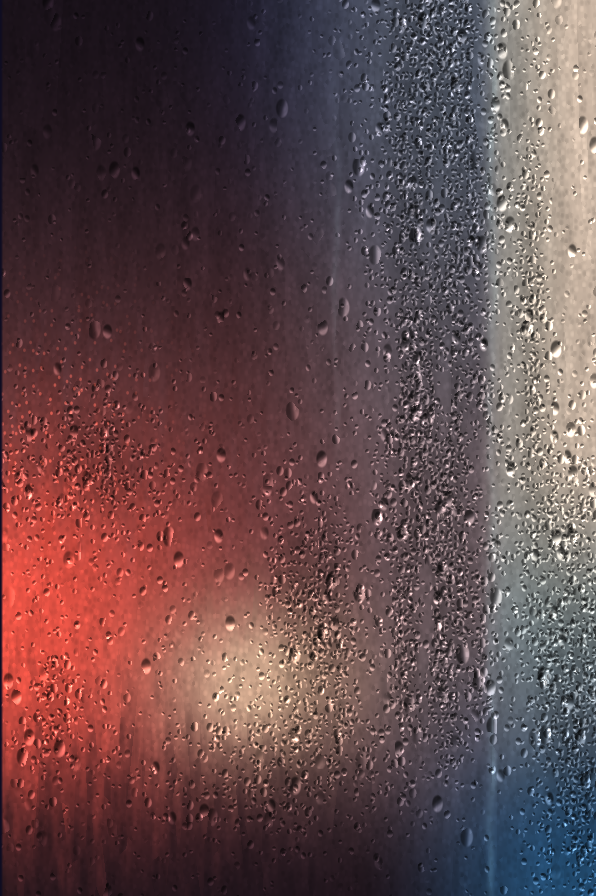
Write a WebGL 2 fragment shader that draws this texture.

```glsl
#version 300 es
precision highp float;
uniform vec2 u_resolution;
out vec4 outColor;

float bell(float v, float center, float width) {
  float t = (v - center) / width;
  return exp(-t * t);
}

vec2 hash2(vec2 p) {
  vec3 q = fract(p.xyx * vec3(.1031, .1030, .0973));
  q += dot(q, q.yzx + 33.33);
  return fract((q.xx + q.yz) * q.zy);
}

// Nearest cell point: offset in xy, distance in z, random id in w
vec4 cells(vec2 p) {
  vec2 home = floor(p);
  vec4 nearest = vec4(0., 0., 9., 0.);
  for (int j = -1; j <= 1; j++)
    for (int i = -1; i <= 1; i++) {
      vec2 cell = home + vec2(i, j);
      vec2 offset = p - cell - .1 - .8 * hash2(cell);
      float d = length(offset);
      if (d < nearest.z) nearest = vec4(offset, d, hash2(cell + 71.).x);
    }
  return nearest;
}

// Soft upright streaks, about -.7 to .7, without hard cell borders
float streaks(vec2 p) {
  vec4 c = cells(p);
  return (c.w - .5) * 1.6 * smoothstep(.75, .1, c.z);
}

// Blurred lights behind the glass
vec3 backdrop(vec2 uv, float smear) {
  float x = uv.x, y = uv.y;
  vec3 col = mix(vec3(.085, .06, .09), vec3(.335, .2, .21), bell(y, .45, .31));
  col += vec3(.04, .07, .12) * bell(x, .56, .2) * smoothstep(.6, 1., y);

  vec3 slate = mix(vec3(.43, .37, .39), vec3(.35, .38, .44), smoothstep(.4, .9, y));
  col = mix(col, slate, smoothstep(.36, .78, x) * smoothstep(-.02, .28, y));
  col = mix(col, vec3(.14, .31, .46), smoothstep(.58, .98, x) * smoothstep(.34, .0, y));

  vec3 cream = mix(vec3(.62, .6, .56), vec3(.78, .7, .63), smoothstep(.83, .98, x));
  vec3 pale = mix(vec3(.41, .5, .53), cream, smoothstep(.2, .52, y));
  float side = .7 * smoothstep(.795, .85, x) + .3 * smoothstep(.8, .93, x);
  col = mix(col, pale, side * smoothstep(.06, .36, y));

  float red = bell(x, 0., .35) * bell(y + smear * .035, .305, .19);
  col = mix(col, vec3(.9, .32, .265), min(1., 1.1 * red));
  float lamp = bell(x, .43, .165) * bell(y + smear * .012, .24, .09);
  return mix(col, vec3(.82, .67, .56), min(.92, lamp));
}

// How thickly drops gather at each place
float condensation(vec2 uv) {
  float x = uv.x, y = uv.y;
  float c = 1.3 * bell(x, .735, .085) * smoothstep(.08, .3, y);
  c += 1.3 * bell(x, .53, .07) * bell(y, .32, .12);
  c += .8 * bell(x, .895, .03) * bell(y, .6, .28);
  c += 1.1 * bell(x, .97, .07) * bell(y, .24, .24);
  c += .75 * bell(x, .15, .14) * bell(y, .48, .08);
  c += .6 * bell(x, .09, .05) * bell(y, .22, .09);
  c += .5 * bell(x, .46, .2) * bell(y, .15, .08);
  return c;
}

void main() {
  vec2 uv = gl_FragCoord.xy / u_resolution;
  vec2 pos = gl_FragCoord.xy / u_resolution.x;

  // Fog: faint upright runs over a rounder grain
  float broad = streaks(pos * vec2(30., 4.));
  float thin = streaks(pos * vec2(75., 13.) + 7.);
  float grain = streaks(pos * vec2(135., 95.) + 31.);
  vec3 col = backdrop(uv, broad + thin);
  col *= 1. + .1 * broad + .1 * thin + .14 * grain;

  // Long clear tracks beside the beaded strips
  float wobble = .003 * sin(pos.y * 17.) + .0015 * sin(pos.y * 53. + 1.);
  float track = bell(uv.x + wobble, .825, .007) + .7 * bell(uv.x - wobble, .565, .006) * bell(uv.y, .7, .17);
  col += vec3(.06, .08, .08) * track * (.7 + thin);

  // Three sizes of drops, fine mist first; wet film darkens the gaps
  float cover = condensation(uv) * clamp(.85 + .9 * broad + .4 * thin, .1, 1.4);
  col *= 1. - .2 * smoothstep(.2, .9, cover);
  for (int i = 0; i < 3; i++) {
    float size = float(i);
    float scale = 118. * pow(.62, size);
    vec4 drop = cells(pos * vec2(scale, scale * (.88 - .12 * size)) + 19. * size);
    float chance = i == 2 ? .035 + .13 * cover : .04 + (.9 - .4 * size) * cover;
    float present = smoothstep(drop.w - .04, drop.w + .04, chance);
    float kind = fract(drop.w * 37.);
    float radius = .3 + .2 * kind;
    float soft = max(.16, 1.2 * scale / u_resolution.x);
    float body = present * smoothstep(radius + soft * .5, radius - soft * .5, drop.z);
    float angle = -1.1 + 2.6 * (kind - .5);
    float tilt = dot(drop.xy, vec2(cos(angle), sin(angle))) / radius;
    float glint = body * smoothstep(-.05, .6, tilt);
    float shade = body * smoothstep(.25, -.5, tilt);
    float strength = .8 + .1 * size;
    col *= 1. - .55 * strength * shade;
    col += glint * strength * (col * .6 + vec3(.15, .13, .115) * smoothstep(.05, .3, col.g));
  }

  // Sparse bright specks where the red light fades
  vec4 speck = cells(pos * vec2(85., 65.));
  float spark = step(.75, speck.w) * smoothstep(.28, .1, speck.z);
  col += spark * vec3(.4, .15, .11) * bell(uv.x, .1, .15) * bell(uv.y, .52, .12);

  // Dark left border
  col = mix(vec3(.06, .05, .13), col, smoothstep(.001, .006, uv.x));
  outColor = vec4(clamp(col, 0., 1.), 1.);
}
```
